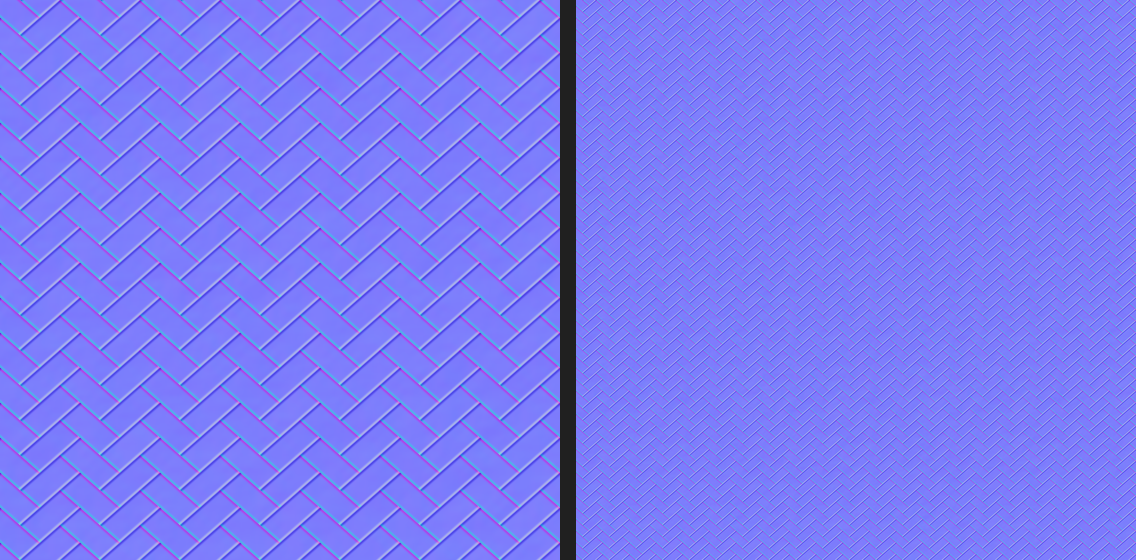
Left: one tile. Right: repeated 3 by 3.
A WebGL 1 fragment shader for this texture map:

```glsl
precision highp float;
// Tangent-space normal map of herringbone bricks with soft bevelled edges (green points down).

uniform vec2 u_resolution;

#define REPEATS vec2(7.0, 16.0)  // zigzag periods across and up
#define BEVEL_WIDTH 0.13         // in brick widths
#define BEVEL_SLOPE 0.95
#define SEAM_WIDTH 0.03          // flat joint, in brick widths
#define BRICK_TILT 0.025
#define DENT_HEIGHT 0.001
#define DENT_CELLS 24.0
#define FLAT_LEVEL 0.49

float hash(vec2 p) {
  return fract(sin(dot(p, vec2(127.1, 311.7))) * 43758.5453);
}

// Value noise that wraps on the unit square.
float wrapNoise(vec2 uv, float cells) {
  vec2 p = uv * cells;
  vec2 c = floor(p);
  vec2 f = p - c;
  f = f * f * (3.0 - 2.0 * f);
  vec2 lo = floor(mod(c + 0.5, cells));
  vec2 hi = floor(mod(c + 1.5, cells));
  return mix(mix(hash(lo), hash(vec2(hi.x, lo.y)), f.x),
             mix(hash(vec2(lo.x, hi.y)), hash(hi), f.x), f.y);
}

float dentHeight(vec2 uv) {
  return DENT_HEIGHT * (wrapNoise(uv, DENT_CELLS)
                        + 0.25 * wrapNoise(uv, DENT_CELLS * 3.0));
}

// Outward slope at a distance from a brick edge.
vec2 bevel(vec2 d) {
  return BEVEL_SLOPE * (1.0 - smoothstep(0.0, BEVEL_WIDTH, d))
         * smoothstep(0.0, SEAM_WIDTH, d);
}

vec3 brickNormal(vec2 uv) {
  // Diagonal brick axes: a runs up-right, b runs down-right.
  vec2 halfTurns = REPEATS * vec2(2.0, 1.0);
  float across = halfTurns.x * uv.x - 0.5;
  float up = halfTurns.y * uv.y;
  vec2 ab = vec2(across + up, across - up);

  // Each row holds one brick along a, then two halves of bricks along b.
  vec2 cell = floor(ab);
  float k = floor(mod(cell.x + cell.y + 0.5, 4.0));
  bool alongA = k < 1.5;
  vec2 size = alongA ? vec2(2.0, 1.0) : vec2(1.0, 2.0);
  vec2 origin = cell - (alongA ? vec2(k, 0.0) : vec2(0.0, k - 2.0));
  vec2 local = ab - origin;

  // Bevels on the four sides, turned to canvas directions.
  vec2 edge = bevel(size - local) - bevel(local);
  vec2 axis = normalize(halfTurns);
  vec2 slope = edge.x * axis + edge.y * vec2(axis.x, -axis.y);

  // Slight tilt of each brick, keyed by a wrapping index.
  vec2 id = floor(mod(vec2(origin.x + origin.y, origin.x - origin.y) + 0.5,
                      halfTurns * 2.0));
  slope += BRICK_TILT * (vec2(hash(id + 3.7), hash(id + 41.3)) - 0.5);

  // Shallow surface dents.
  vec2 e = vec2(0.002, 0.0);
  slope -= vec2(dentHeight(uv + e.xy) - dentHeight(uv - e.xy),
                dentHeight(uv + e.yx) - dentHeight(uv - e.yx)) / (2.0 * e.x);

  return normalize(vec3(slope.x, -slope.y, 1.0));
}

void main() {
  // Four samples per pixel smooth the joints.
  vec3 sum = vec3(0.0);
  for (int j = 0; j < 2; j++) {
    for (int i = 0; i < 2; i++) {
      vec2 offset = vec2(float(i), float(j)) * 0.5 - 0.25;
      sum += brickNormal((gl_FragCoord.xy + offset) / u_resolution);
    }
  }
  gl_FragColor = vec4(sum * 0.125 + FLAT_LEVEL, 1.0);
}
```
